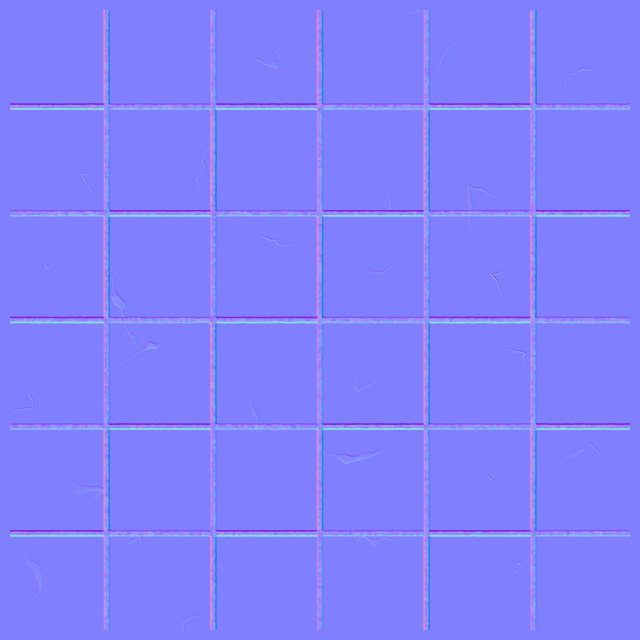
A WebGL 2 fragment shader for this texture map:

```glsl
#version 300 es
precision highp float;

uniform vec2 u_resolution;
out vec4 outColor;

#define TILES 6.0
#define GROUT_WIDTH 0.0078
#define BEVEL_WIDTH 0.0024
#define CORNER_RADIUS 0.0025
#define MARGIN 0.0156
#define STEEP_SLOPE 1.05
#define SOFT_SLOPE 0.42
#define GROUT_ROUGHNESS 0.34
#define CRACK_AMOUNT 0.8
#define CRACK_WIDTH 0.0011
#define CHIP_WIDTH 0.0065
#define CRACK_SLOPE 0.32

float hash(vec2 p) {
    return fract(sin(dot(p, vec2(127.1, 311.7))) * 43758.5);
}

vec2 hash2(vec2 p) {
    return vec2(hash(p), hash(p + 19.7));
}

vec2 noise2(vec2 p) {
    vec2 i = floor(p);
    vec2 f = fract(p);
    f = f * f * (3.0 - 2.0 * f);
    vec2 low = mix(hash2(i), hash2(i + vec2(1.0, 0.0)), f.x);
    vec2 high = mix(hash2(i + vec2(0.0, 1.0)), hash2(i + 1.0), f.x);
    return mix(low, high, f.y) - 0.5;
}

// Distance to a segment in x, position along it in y
vec2 segment(vec2 p, vec2 a, vec2 b) {
    vec2 ab = b - a;
    float t = clamp(dot(p - a, ab) / dot(ab, ab), 0.0, 1.0);
    return vec2(length(p - a - ab * t), t);
}

// Depth of the forked cracks and the chips along them
float crackDepth(vec2 p) {
    vec2 q = p + 0.026 * noise2(p * 18.0) + 0.010 * noise2(p * 65.0)
               + 0.002 * noise2(p * 210.0);
    float chipping = smoothstep(0.08, 0.38, noise2(p * 34.0 + 7.0).x);
    float depth = 0.0;
    for (float i = 0.0; i < TILES * TILES; i++) {
        vec2 cell = vec2(mod(i, TILES), floor(i / TILES));
        vec2 seed = cell + 3.3;
        if (hash(seed) > CRACK_AMOUNT) continue;
        vec2 start = (cell + hash2(seed + 5.1)) / TILES;
        float angle = 6.2832 * hash(seed + 8.6);
        float reach = mix(0.025, 0.10, pow(hash(seed + 2.4), 1.6));
        float chipped = step(0.45, hash(seed + 11.2));
        for (float k = 0.0; k < 2.0; k++) {
            float turn = angle + k * mix(1.0, 2.9, hash(seed + 14.5));
            vec2 tip = start + reach * (1.0 - 0.5 * k) * vec2(cos(turn), sin(turn));
            vec2 s = segment(q, start, tip);
            float width = CRACK_WIDTH + CHIP_WIDTH * chipped * chipping * (1.0 - s.y);
            float groove = 1.0 - smoothstep(width - 0.0008, width + 0.0008, s.x);
            depth = max(depth, groove * (1.0 - 0.75 * s.y) * mix(0.5, 1.0, hash(seed + 17.0)));
        }
    }
    return depth;
}

void main() {
    vec2 p = gl_FragCoord.xy / u_resolution;
    float px = 1.0 / min(u_resolution.x, u_resolution.y);

    // Rounded tile and its outward direction
    vec2 tile = floor(p * TILES);
    vec2 local = (fract(p * TILES) - 0.5) / TILES;
    vec2 corner = abs(local) - (0.5 / TILES - 0.5 * GROUT_WIDTH - CORNER_RADIUS);
    vec2 outside = max(corner, 0.0);
    float d = length(outside) + min(max(corner.x, corner.y), 0.0) - CORNER_RADIUS;
    d += 0.0006 * noise2(p * 160.0).x;
    vec2 axis = corner.x > corner.y ? vec2(1.0, 0.0) : vec2(0.0, 1.0);
    vec2 outward = sign(local) * (length(outside) > 0.0 ? normalize(outside) : axis);

    // Steep and soft bevels alternate in a checkerboard
    float parity = mod(tile.x + tile.y, 2.0) * 2.0 - 1.0;
    float steep = step(0.0, parity * dot(outward, vec2(1.0, -1.0)));
    float bevel = clamp((0.5 * BEVEL_WIDTH + 0.5 * px - abs(d)) / px, 0.0, 1.0);
    bevel *= min(1.0, BEVEL_WIDTH / px);
    vec2 slope = outward * bevel * mix(SOFT_SLOPE, STEEP_SLOPE, steep);

    // Grainy grout
    float grout = smoothstep(-0.5 * px, 0.5 * px, d);
    vec2 grain = noise2(p * 230.0) + 0.6 * noise2(p * 480.0);
    slope += grout * (vec2(0.17, 0.12) + GROUT_ROUGHNESS * grain);

    // Crack walls and rough chip floors
    vec2 e = vec2(0.0011, 0.0);
    vec2 wall = vec2(crackDepth(p + e.xy) - crackDepth(p - e.xy),
                     crackDepth(p + e.yx) - crackDepth(p - e.yx));
    vec2 chipFloor = vec2(0.07, 0.09) + 0.15 * noise2(p * 120.0);
    slope += (CRACK_SLOPE * wall + chipFloor * crackDepth(p)) * (1.0 - 0.6 * grout);

    // Flat border around the tiled area
    vec2 inset = smoothstep(MARGIN - 0.5 * px, MARGIN + 0.5 * px, min(p, 1.0 - p));
    slope *= inset.x * inset.y;

    vec3 normal = normalize(vec3(slope, 1.0));
    outColor = vec4(0.5 + 0.5 * normal, 1.0);
}
```
